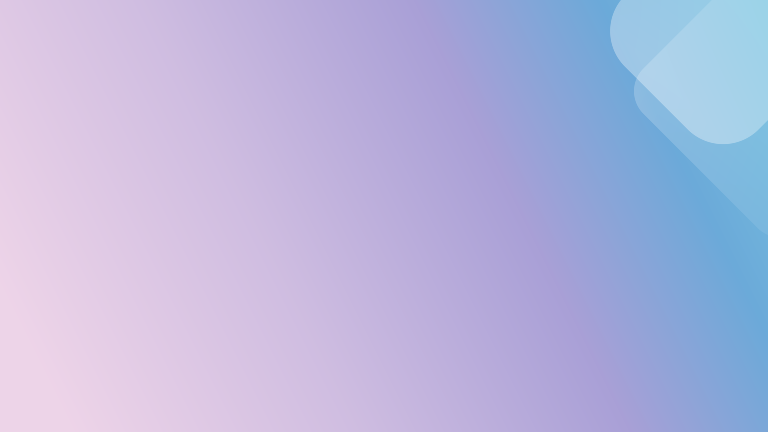
This background is drawn by a WebGL 1 fragment shader. Its source:

```glsl
precision highp float;
// Slanted pastel gradient from pink to blue with two translucent rounded diamonds.
uniform vec2 u_resolution;

const vec3 PINK = vec3(0.93, 0.83, 0.91);
const vec3 LAVENDER = vec3(0.81, 0.74, 0.88);
const vec3 VIOLET = vec3(0.66, 0.625, 0.84);
const vec3 BLUE = vec3(0.42, 0.665, 0.85);
const vec3 CYAN = vec3(0.47, 0.77, 0.88);

// Linear 0..1 ramp between two positions
float ramp(float a, float b, float x) {
  return clamp((x - a) / (b - a), 0.0, 1.0);
}

// Five-stop gradient along one axis
vec3 backdrop(float s) {
  vec3 color = mix(PINK, LAVENDER, ramp(0.17, 0.83, s));
  color = mix(color, VIOLET, ramp(0.83, 1.46, s));
  color = mix(color, BLUE, ramp(1.46, 1.89, s));
  return mix(color, CYAN, ramp(1.89, 2.28, s));
}

// Signed distance to a rounded square turned by 45 degrees
float diamondDistance(vec2 p, float halfSide, float radius) {
  vec2 turned = vec2(p.x + p.y, p.x - p.y) * 0.70711;
  vec2 q = abs(turned) - halfSide + radius;
  return length(max(q, 0.0)) + min(max(q.x, q.y), 0.0) - radius;
}

// Antialiased coverage of a distance field
float coverage(float d, float pixel) {
  return 1.0 - smoothstep(-0.5 * pixel, 0.5 * pixel, d);
}

void main() {
  // Canvas height is one unit
  float pixel = 1.0 / u_resolution.y;
  vec2 p = gl_FragCoord.xy * pixel;

  vec3 color = backdrop(p.x + 0.5 * p.y);

  // Upper diamond, fading toward the top right
  float upper = diamondDistance(p - vec2(1.674, 0.928), 0.219, 0.116);
  float upperAlpha = mix(0.34, 0.2, ramp(2.35, 2.78, p.x + p.y));
  color = mix(color, vec3(1.0), upperAlpha * coverage(upper, pixel));

  // Lower diamond, fading toward the right
  float lower = diamondDistance(p - vec2(1.806, 0.789), 0.261, 0.074);
  float lowerAlpha = mix(0.21, 0.07, ramp(1.47, 1.78, p.x));
  color = mix(color, vec3(1.0), lowerAlpha * coverage(lower, pixel));

  gl_FragColor = vec4(color, 1.0);
}
```
